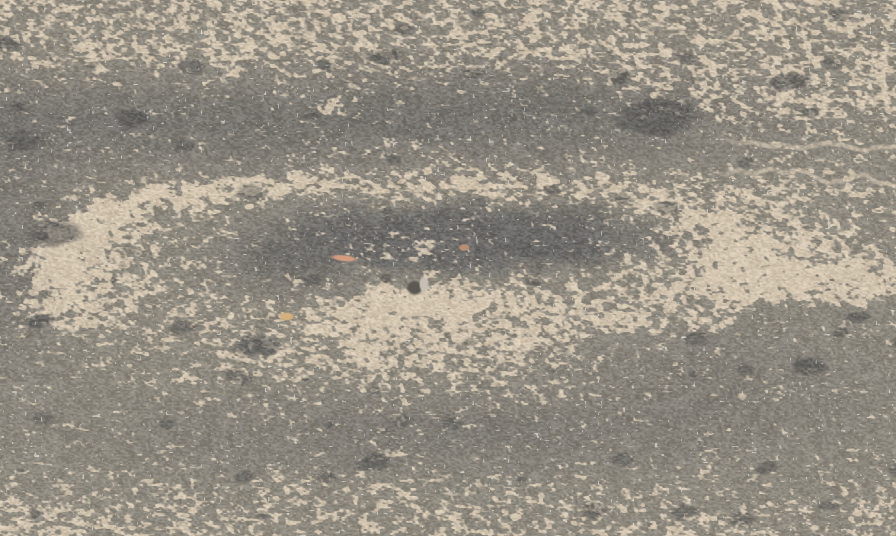
Reproduce this texture procedurally as a WebGL 2 fragment shader.

```glsl
#version 300 es
precision highp float;
// Weathered asphalt with a worn oval ring of pale sand around a damp, dark hollow.
// Soft blobs give sand cover and dampness; stretched noise breaks the cover into grit.
// Coordinates run 0..100 across the canvas width, with the origin at the lower left.

#define GRIT_SCALE vec2(1.35, 2.1)
#define GRIT_SOFTNESS 0.13
#define WARP_AMOUNT 2.6
#define SPECKLE 0.13
#define SCATTER_CELL vec2(8.0, 5.0)
#define SAND vec3(0.87, 0.81, 0.72)
#define ASPHALT vec3(0.555, 0.535, 0.495)
#define DAMP vec3(0.425, 0.42, 0.41)
#define STAIN vec3(0.375, 0.37, 0.36)

uniform vec2 u_resolution;
out vec4 fragColor;

float hash(vec2 p) {
  vec3 q = fract(vec3(p.xyx) * 0.1031);
  q += dot(q, q.yzx + 33.33);
  return fract((q.x + q.y) * q.z);
}

float noise(vec2 p) {
  vec2 i = floor(p), f = fract(p);
  f = f * f * (3.0 - 2.0 * f);
  return mix(mix(hash(i), hash(i + vec2(1, 0)), f.x),
             mix(hash(i + vec2(0, 1)), hash(i + vec2(1, 1)), f.x), f.y);
}

float fbm(vec2 p) {
  float sum = 0.0, amp = 0.54;
  for (int i = 0; i < 4; i++) {
    sum += amp * noise(p);
    p = p * 2.07 + 17.3;
    amp *= 0.5;
  }
  return sum;
}

float blob(vec2 p, vec2 center, vec2 radius) {
  vec2 d = (p - center) / radius;
  return exp(-dot(d, d));
}

// Elliptical chip with a smooth rim
float chip(vec2 p, vec2 center, vec2 radius) {
  return 1.0 - smoothstep(0.65, 1.2, length((p - center) / radius));
}

float hollow(vec2 p) {
  float oval = 1.0 - smoothstep(0.55, 1.25, length((p - vec2(51.0, 33.2)) / vec2(24.0, 4.0)));
  return max(oval, 0.85 * blob(p, vec2(32.5, 31.2), vec2(7.5, 3.5)));
}

float sandCover(vec2 p) {
  // Flattened ring, strongest on its upper left
  vec2 d = abs(p - vec2(45.0, 28.0)) / vec2(38.0, 11.2);
  float rim = pow(d.x * d.x * d.x + d.y * d.y * d.y, 0.3333) - 1.0;
  float ring = exp(-rim * rim / 0.013) * smoothstep(21.0, 27.0, p.y);
  float cover = ring * mix(0.72, 0.35, smoothstep(25.0, 50.0, p.x));
  // Broad worn areas inside and to the right
  cover += 0.42 * blob(p, vec2(14.0, 29.5), vec2(10.0, 6.0));
  cover += 0.50 * blob(p, vec2(44.0, 20.5), vec2(25.0, 5.5));
  cover += 0.36 * blob(p, vec2(62.0, 25.0), vec2(17.0, 4.5));
  cover += 0.52 * blob(p, vec2(82.0, 30.5), vec2(13.0, 6.5));
  cover += 0.26 * blob(p, vec2(62.0, 39.0), vec2(23.0, 2.6));
  cover += 0.24 * blob(p, vec2(94.0, 38.0), vec2(14.0, 7.0));
  // Lower right edge steps up along a crack
  float edge = 22.3 + 3.8 * smoothstep(78.0, 85.0, p.x);
  float below = smoothstep(0.7, -0.5, p.y - edge) * smoothstep(60.0, 70.0, p.x);
  cover *= (1.0 - 0.75 * below) * (1.0 - 0.9 * hollow(p));
  // Drifts of loose sand
  vec2 tilted = vec2(p.x, p.y - 0.14 * (p.x - 44.5));
  cover += 0.72 * blob(tilted, vec2(44.5, 25.7), vec2(9.0, 2.1));
  cover += 0.42 * blob(p, vec2(46.0, 32.0), vec2(4.5, 1.3));
  cover += 0.65 * blob(p, vec2(96.0, 28.7), vec2(8.5, 2.6)) * (1.0 - below);
  cover += 0.50 * blob(p, vec2(37.0, 48.5), vec2(1.9, 2.3));
  cover += 0.30 * blob(p, vec2(47.0, 43.0), vec2(5.0, 1.8));
  // Gritty far and near margins
  float farEdge = mix(50.5, 45.0, smoothstep(62.0, 84.0, p.x));
  cover += 0.40 * smoothstep(farEdge - 2.0, farEdge + 4.0, p.y);
  cover += mix(0.36, 0.27, p.x / 100.0) * smoothstep(10.5, 2.0, p.y);
  return clamp(cover + 0.10, 0.0, 1.05);
}

float dampness(vec2 p) {
  float wet = 0.60 * blob(p, vec2(12.0, 46.0), vec2(32.0, 4.5));
  wet += 0.62 * blob(p, vec2(58.0, 47.0), vec2(25.0, 5.0));
  wet += 0.45 * blob(p, vec2(0.0, 32.0), vec2(8.0, 13.0));
  wet += 0.40 * blob(p, vec2(48.0, 11.5), vec2(30.0, 4.0));
  wet += 0.28 * blob(p, vec2(80.0, 17.0), vec2(17.0, 6.0));
  return clamp(wet + hollow(p), 0.0, 1.0);
}

float stains(vec2 p) {
  // Large oil marks: position and half width
  vec3 marks[12] = vec3[12](vec3(6.3, 33.7, 3.2), vec3(15, 46.4, 2.1), vec3(2.6, 44, 2.3),
    vec3(73.3, 46.8, 4.3), vec3(88.3, 50.7, 2.4), vec3(29, 21.2, 2.8), vec3(41.8, 8.2, 1.9),
    vec3(90.3, 19.1, 2.2), vec3(0.8, 54.9, 1.6), vec3(43.2, 53.6, 1.9), vec3(95.7, 24.4, 1.7),
    vec3(4.6, 24, 1.7));
  float mask = 0.0;
  for (int i = 0; i < 12; i++)
    mask = max(mask, 0.8 * chip(p, marks[i].xy, marks[i].z * vec2(1.0, 0.48)));
  // Small marks scattered one to a cell
  vec2 cell = floor(p / SCATTER_CELL);
  vec2 center = (cell + 0.25 + 0.5 * vec2(hash(cell + 3.1), hash(cell + 8.7))) * SCATTER_CELL;
  float size = mix(0.3, 1.5, hash(cell + 21.0));
  return max(mask, step(0.55, hash(cell + 5.0)) * 0.6 * chip(p, center, size * vec2(1.0, 0.6)));
}

void main() {
  vec2 p = gl_FragCoord.xy / u_resolution.x * 100.0;
  vec2 warp = vec2(fbm(p * 0.32), fbm(p * 0.38 + 41.0)) - 0.5;
  vec2 q = p + warp * WARP_AMOUNT * vec2(2.0, 1.0);
  // Grit thresholded by sand cover
  vec2 g = (p + vec2(0.25 * p.y, 0.0)) * GRIT_SCALE;
  float grit = 0.58 * noise(g) + 0.42 * noise(g * 2.1 + 9.0);
  float cover = sandCover(q) + 0.22 * (fbm(p * 0.65 + 70.0) - 0.5);
  float level = mix(0.87, 0.22, cover);
  float sand = smoothstep(-GRIT_SOFTNESS, GRIT_SOFTNESS, grit - level);
  // Pale cracks at the right
  float wave = 1.6 * (fbm(vec2(p.x * 0.28, 4.0)) - 0.5);
  float upper = abs(p.y - 43.8 + 0.05 * (p.x - 88.0) - wave);
  float lower = abs(p.y - 40.0 + 0.05 * (p.x - 91.0) + 1.7 * wave);
  float crack = smoothstep(0.4, 0.1, min(upper, lower)) * smoothstep(79.0, 84.0, p.x);
  sand = max(sand, crack * (0.4 + 0.5 * noise(p * 2.0)));
  // Ground, stains and sand
  float mark = stains(p + warp * 1.3);
  vec3 color = mix(ASPHALT, DAMP, dampness(q));
  color = mix(color, STAIN, mark);
  color = mix(color, SAND, 0.85 * sand * (1.0 - 0.85 * mark));
  color += SPECKLE * (noise(g * 2.7 + 31.0) - 0.5) + 0.06 * (fbm(p * 0.9) - 0.5);
  color += 0.25 * smoothstep(0.9, 0.98, noise(p * 2.8 + 50.0)) * (1.0 - sand);
  // Loose twig and pebbles
  color = mix(color, vec3(0.82, 0.61, 0.50), chip(p, vec2(38.4, 31.0 - 0.1 * (p.x - 38.4)), vec2(1.4, 0.35)));
  color = mix(color, vec3(0.72, 0.56, 0.45), chip(p, vec2(51.8, 32.2), vec2(0.6, 0.4)));
  color = mix(color, vec3(0.83, 0.69, 0.49), chip(p, vec2(32.0, 24.5), vec2(0.8, 0.45)));
  color = mix(color, vec3(0.36, 0.35, 0.33), chip(p, vec2(46.3, 27.7), vec2(0.9, 0.8)));
  color = mix(color, vec3(0.78, 0.75, 0.71), chip(p, vec2(47.3, 28.1), vec2(0.5, 0.9)));
  fragColor = vec4(clamp(color, 0.0, 1.0), 1.0);
}
```
